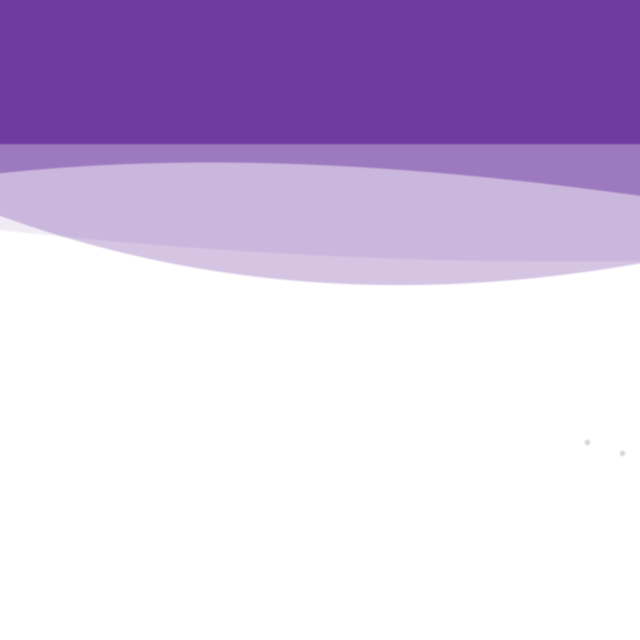
This background is drawn by a three.js fragment shader. Its source:

```glsl
// A violet header that fades into a white page through overlapping waves.
// Each wave is a cubic edge; everything above it is glazed with one violet,
// so overlapping translucent layers make the paler tints.

varying vec2 vUv;

// Height of a wave edge: start height plus linear, square and cubic terms.
float waveEdge(float x, float start, vec3 k) {
  return start + x * (k.x + x * (k.y + x * k.z));
}

// Soft coverage of the region above an edge.
float above(float y, float edge) {
  return smoothstep(-0.0025, 0.0025, y - edge);
}

void main() {
  vec2 p = vUv;
  vec3 violet = vec3(0.436, 0.227, 0.631);
  vec3 color = vec3(1.0);

  // Translucent waves, from the palest to the strongest
  float shallow = waveEdge(p.x, 0.6406, vec3(-0.1103, 0.0615, 0.0));
  float deep = waveEdge(p.x, 0.6628, vec3(-0.3625, 0.3273, -0.0391));
  float crest = waveEdge(p.x, 0.7292, vec3(0.1071, -0.1829, 0.0406));
  color = mix(color, violet, 0.10 * above(p.y, shallow));
  color = mix(color, violet, 0.295 * above(p.y, deep));
  color = mix(color, violet, 0.495 * above(p.y, crest));

  // Solid header
  color = mix(color, violet, above(p.y, 0.7747));

  // Faint grey specks near the right edge
  for (int i = 0; i < 2; i++) {
    vec2 center = vec2(0.918, 0.3086) + float(i) * vec2(0.0547, -0.0169);
    float speck = 1.0 - smoothstep(0.001, 0.007, length(p - center));
    color = mix(color, vec3(0.72), 0.6 * speck);
  }

  gl_FragColor = vec4(color, 1.0);
}
```
